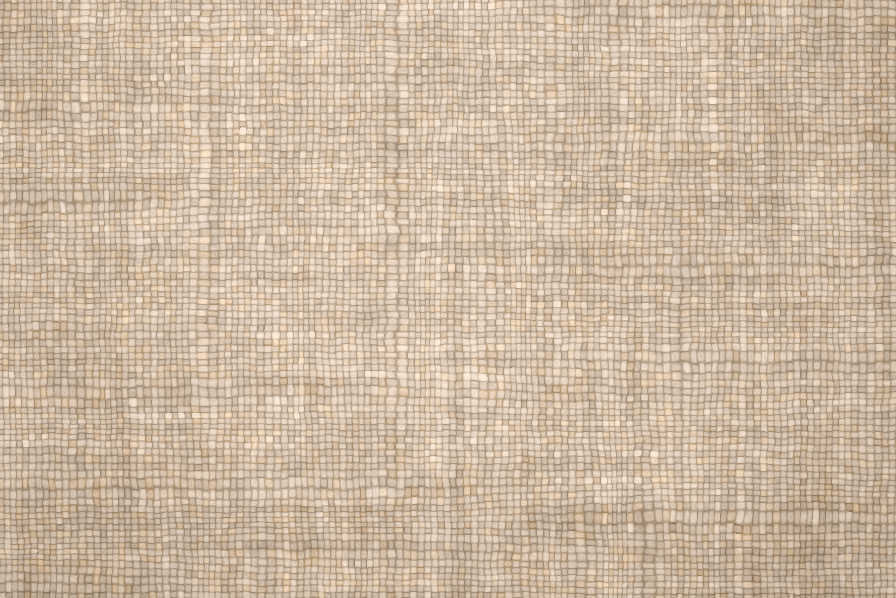
Write a WebGL 1 fragment shader that draws this texture.

```glsl
precision highp float;
uniform vec2 u_resolution;

const float THREADS = 86.0; // threads per canvas height
const vec3 SHADOW = vec3(0.62, 0.54, 0.45);
const vec3 FLAX = vec3(0.95, 0.88, 0.81);
const vec3 GOLD_TINT = vec3(0.03, -0.01, -0.07);

float hash(vec2 p) {
  return fract(sin(dot(p, vec2(127.1, 311.7))) * 43758.5453);
}

float noise(vec2 p) {
  vec2 i = floor(p);
  vec2 f = fract(p);
  f = f * f * (3.0 - 2.0 * f);
  return mix(mix(hash(i), hash(i + vec2(1.0, 0.0)), f.x),
             mix(hash(i + vec2(0.0, 1.0)), hash(i + vec2(1.0, 1.0)), f.x), f.y);
}

float fbm(vec2 p) {
  float sum = 0.0;
  float gain = 0.5;
  for (int i = 0; i < 4; i++) {
    sum += gain * noise(p);
    p = p * 2.03 + 17.3;
    gain *= 0.5;
  }
  return sum / 0.9375;
}

// Uneven spacing and slight waviness of the threads
vec2 wander(vec2 p) {
  float x = 1.8 * noise(vec2(p.x * 0.22, p.y * 0.025))
          + 0.35 * noise(p * vec2(0.3, 0.4) + 40.0);
  float y = 1.8 * noise(vec2(p.x * 0.02, p.y * 0.22) + 70.0)
          + 0.35 * noise(p * vec2(0.4, 0.3) + 90.0);
  return p + vec2(x, y);
}

// Rounded profile of one raised crossing; q.x runs along the thread
float crossing(vec2 q, vec2 size, float soft) {
  vec2 a = abs(q) / size;
  float d = pow(dot(a * a, a), 1.0 / 3.0);
  return 1.0 - smoothstep(0.82 - soft, 0.82 + soft, d);
}

// Brightness drift along a single thread
float threadTone(float along, float id, float seed) {
  float drift = noise(vec2(along * 0.06 + hash(vec2(id, seed)) * 50.0, id * 7.0 + seed));
  return 0.6 * drift + 0.4 * hash(vec2(id, seed + 3.0)) - 0.5;
}

// Thick pale lumps in the yarn
float slub(float along, float id, float seed) {
  return smoothstep(0.8, 0.97, noise(vec2(along * 0.14 + id * 5.7, id * 3.0 + seed)));
}

// Broad soft light, falling off toward the lower corners
float lighting(vec2 uv, float aspect) {
  vec2 c = uv - vec2(0.45 * aspect, 0.62);
  return 0.07 + 0.05 * c.y - 0.28 * dot(c, c);
}

void main() {
  vec2 uv = gl_FragCoord.xy / u_resolution.y;
  float aspect = u_resolution.x / u_resolution.y;
  float pixel = THREADS / u_resolution.y;

  // Plain weave: warp and weft alternate on top
  vec2 p = wander(uv * THREADS);
  vec2 cell = floor(p);
  vec2 f = fract(p) - 0.5;
  float warpOnTop = mod(cell.x + cell.y, 2.0);
  vec2 q = mix(f, f.yx, warpOnTop);
  float along = mix(p.x, p.y, warpOnTop);
  float id = mix(cell.y, cell.x, warpOnTop);
  float seed = mix(11.0, 53.0, warpOnTop);

  // Yarn shape
  float lump = slub(along, id, seed);
  float width = 0.46 + 0.07 * (hash(vec2(id, seed + 8.0)) - 0.5)
              + 0.08 * (hash(cell + 5.0) - 0.5) + 0.16 * lump;
  float body = crossing(q, vec2(0.57, width), max(0.27, pixel * 0.6));

  // Yarn tone: thread drift, single grains, fibres, cloudy patches
  float grain = hash(cell + 31.0) - 0.5;
  float fibre = noise(vec2(along * 2.2, id * 9.0 + q.y * 5.0) + seed) - 0.5;
  float cloud = fbm(uv * vec2(5.0, 9.0) + 3.0) - 0.5;
  float streak = noise(uv * vec2(4.0, 60.0)) + noise(uv * vec2(50.0, 3.0) + 20.0) - 1.0;
  float tone = 0.2 + 0.55 * body + 0.3 * threadTone(along, id, seed)
             + 0.24 * grain + 0.2 * fibre + 0.2 * cloud + 0.14 * streak
             + 0.16 * lump + lighting(uv, aspect);

  // Warm flecks, strongest in the gaps
  float gold = smoothstep(0.72, 0.98, hash(cell + 77.0)) * (1.0 - 0.5 * body)
             + 0.3 * (noise(uv * 30.0) - 0.5);
  vec3 color = mix(SHADOW, FLAX, clamp(tone, -0.4, 1.12)) + GOLD_TINT * gold;
  gl_FragColor = vec4(color, 1.0);
}
```
